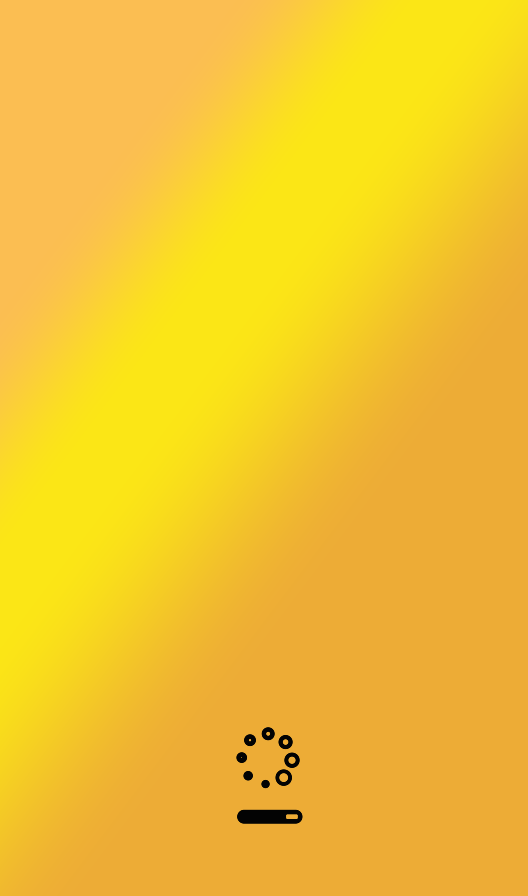
This background is drawn by a Shadertoy shader. Its source:

```glsl
float roundedBox(vec2 p, vec2 halfSize, float radius) {
    vec2 q = abs(p) - halfSize + radius;
    return length(max(q, 0.0)) + min(max(q.x, q.y), 0.0) - radius;
}

// Diagonal sweep: peach, yellow, then amber
vec3 diagonalGradient(vec2 p) {
    float d = dot(p, vec2(0.798, -0.602));
    vec3 peach = vec3(0.985, 0.745, 0.32);
    vec3 yellow = vec3(0.985, 0.902, 0.085);
    vec3 amber = vec3(0.93, 0.675, 0.212);
    vec3 color = mix(peach, yellow, smoothstep(-0.329, -0.159, d));
    return mix(color, amber, smoothstep(-0.114, 0.140, d));
}

// Ring of dots that grow and hollow out clockwise
float dotRing(vec2 p) {
    float dist = 1.0;
    for (int i = 0; i < 8; i++) {
        float n = float(i);
        float angle = radians(-93.0 - 45.0 * n);
        float r = length(p - 0.0281 * vec2(cos(angle), sin(angle)));
        float outer = r - (0.0047 + 0.00065 * n);
        float hole = r - 0.00091 * (n - 1.6);
        dist = min(dist, max(outer, -hole));
    }
    return dist;
}

// Pill with a small slot near its right end
float progressBar(vec2 p) {
    float pill = roundedBox(p, vec2(0.0365, 0.0078), 0.0078);
    float slot = roundedBox(p - vec2(0.0247, 0.0), vec2(0.0065, 0.0026), 0.0015);
    return max(pill, -slot);
}

void mainImage(out vec4 fragColor, in vec2 fragCoord) {
    vec2 p = (fragCoord - 0.5 * iResolution.xy) / iResolution.y;
    float pixel = 1.0 / iResolution.y;

    vec3 color = diagonalGradient(p);

    // Black loading symbols
    float ink = min(dotRing(p - vec2(0.0032, -0.347)),
                    progressBar(p - vec2(0.0065, -0.4115)));
    color = mix(color, vec3(0.01), smoothstep(0.5 * pixel, -0.5 * pixel, ink));

    fragColor = vec4(color, 1.0);
}
```
